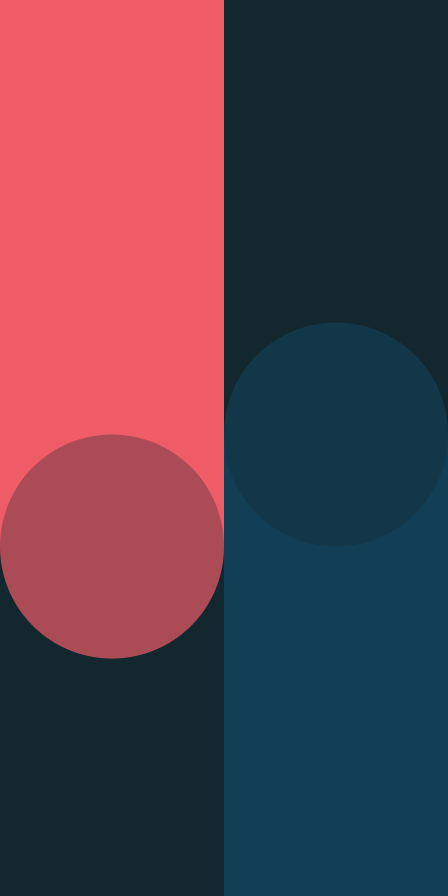
Write a Shadertoy shader that draws this background.

```glsl
const vec3 NIGHT = vec3(0.075, 0.155, 0.180);
const vec3 CORAL = vec3(0.933, 0.365, 0.400);
const vec3 ROSE  = vec3(0.670, 0.294, 0.333);
const vec3 OCEAN = vec3(0.067, 0.245, 0.330);
const vec3 DEEP  = vec3(0.067, 0.216, 0.288);

// Coverage of a shape from its signed distance, softened over one pixel
float coverage(float dist, float pixel) {
    return clamp(0.5 - dist / pixel, 0.0, 1.0);
}

float circleDistance(vec2 p, vec2 center, float radius) {
    return length(p - center) - radius;
}

// Two-tone column whose seam runs through the middle of a disc
vec3 column(vec2 p, vec2 center, float radius, vec3 above, vec3 below, vec3 disc, float pixel) {
    vec3 color = mix(above, below, coverage(p.y - center.y, pixel));
    return mix(color, disc, coverage(circleDistance(p, center, radius), pixel));
}

void mainImage(out vec4 fragColor, in vec2 fragCoord) {
    // The canvas is one unit wide
    float pixel = 1.0 / iResolution.x;
    vec2 p = fragCoord * pixel;
    float radius = 0.25;

    vec3 left = column(p, vec2(0.25, 0.780), radius, CORAL, NIGHT, ROSE, pixel);
    vec3 right = column(p, vec2(0.75, 1.030), radius, NIGHT, OCEAN, DEEP, pixel);

    // Join the columns along the vertical centre line
    fragColor = vec4(mix(right, left, coverage(p.x - 0.5, pixel)), 1.0);
}
```
